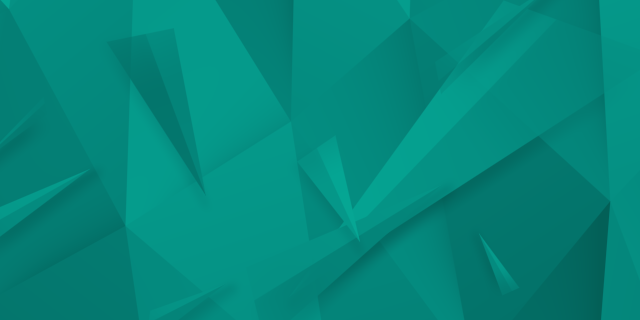
Write a WebGL 1 fragment shader that draws this background.

```glsl
precision highp float;
// Folded teal paper: a mesh of large shaded facets with creased folds rising from it.

#define CELL vec2(0.56, 0.80)
#define GRID_ANGLE 0.62
#define JITTER 0.5
#define SHARDS 9
#define SHARD_LONG 0.78
#define SHARD_SHORT 0.10
#define FACET_SLOPE 0.14
#define FOLD_SHADE 0.22
#define DROP_SHADE 0.20
#define DROP_SOFT 0.05
#define DARK vec3(0.010, 0.375, 0.342)
#define LIGHT vec3(0.022, 0.660, 0.585)

uniform vec2 u_resolution;

float hash(vec2 p) {
  return fract(sin(dot(p, vec2(127.1, 311.7))) * 43758.5453);
}

vec2 hash2(vec2 p) {
  return vec2(hash(p), hash(p + 19.7));
}

vec2 heading(float angle) {
  return vec2(cos(angle), sin(angle));
}

// Signed distance to the line a-b, positive on its left.
float sideOf(vec2 p, vec2 a, vec2 b) {
  vec2 e = normalize(b - a);
  return e.x * (p.y - a.y) - e.y * (p.x - a.x);
}

float segmentDistance(vec2 p, vec2 a, vec2 b) {
  vec2 e = b - a;
  return length(p - a - e * clamp(dot(p - a, e) / dot(e, e), 0.0, 1.0));
}

// Positive inside a counterclockwise triangle.
float triangleDistance(vec2 p, vec2 a, vec2 b, vec2 c) {
  float inside = min(sideOf(p, a, b), min(sideOf(p, b, c), sideOf(p, c, a)));
  float rim = min(segmentDistance(p, a, b),
                  min(segmentDistance(p, b, c), segmentDistance(p, c, a)));
  return inside > 0.0 ? inside : -rim;
}

// Spreads an even 0..1 rank into mostly middle tones with a few extremes.
float toneOf(float rank) {
  float x = 2.0 * rank - 1.0;
  return 0.59 + 0.14 * x + 0.20 * x * x * x;
}

// Tone of one mesh facet: flat shade, slope and a tapering fold along a-b.
float facetTone(vec2 p, vec2 a, vec2 b, vec2 c, vec2 id, float part) {
  float rank = fract(dot(vec3(id, part), vec3(0.755, 0.570, 0.5)) + 0.13);
  float seed = hash(id + 7.3 * part + 3.1);
  vec2 offset = p - (a + b + c) / 3.0;
  float slope = FACET_SLOPE * dot(offset, heading(6.2832 * seed));
  float reach = 0.01 + 0.12 * length(p - a);
  float fold = exp(-max(sideOf(p, a, b), 0.0) / reach) * step(0.45, seed);
  return toneOf(rank) + slope - FOLD_SHADE * fold * smoothstep(0.0, 0.4, length(p - a));
}

vec2 meshVertex(vec2 id, mat2 turn) {
  return turn * ((id + JITTER * (hash2(id) - 0.5)) * CELL);
}

float meshTone(vec2 p, float blur) {
  vec2 axis = heading(GRID_ANGLE);
  mat2 turn = mat2(axis.x, axis.y, -axis.y, axis.x);
  vec2 home = floor((p * turn) / CELL);
  float total = 0.0;
  float weight = 0.0001;
  for (int j = -1; j <= 1; j++) {
    for (int i = -1; i <= 1; i++) {
      vec2 id = home + vec2(float(i), float(j));
      vec2 a = meshVertex(id, turn);
      vec2 b = meshVertex(id + vec2(1.0, 0.0), turn);
      vec2 c = meshVertex(id + vec2(1.0, 1.0), turn);
      vec2 d = meshVertex(id + vec2(0.0, 1.0), turn);
      float lower = smoothstep(-blur, blur, triangleDistance(p, a, b, c));
      float upper = smoothstep(-blur, blur, triangleDistance(p, a, c, d));
      total += lower * facetTone(p, a, b, c, id, 0.0);
      total += upper * facetTone(p, a, c, d, id, 1.0);
      weight += lower + upper;
    }
  }
  return total / weight;
}

// Raises one creased shard: crisp tip, merging tail, shadow on its lower side.
float addShard(float tone, vec2 p, float n, float aspect, float blur) {
  vec2 rnd = hash2(vec2(n, 4.7));
  float size = mix(SHARD_LONG, SHARD_SHORT, pow(n / float(SHARDS), 0.35));
  vec2 center = fract(n * vec2(0.7549, 0.5698) + vec2(0.74, 0.60)) * vec2(aspect, 1.0);
  float steep = step(1.5, mod(n, 3.0));
  float flip = step(0.5, fract(n * 0.618 + 0.55));
  vec2 dir = heading(0.62 + 1.4 * steep + 0.3 * (rnd.x - 0.5) + 3.1416 * flip);
  vec2 across = vec2(-dir.y, dir.x) * size * mix(0.14, 0.34, rnd.y);
  vec2 tip = center + dir * size;
  vec2 left = center - dir * size * mix(0.2, 0.8, rnd.x) + across;
  vec2 right = center - dir * size * mix(0.9, 0.3, rnd.y) - across;
  vec2 ridge = mix(left, right, mix(0.3, 0.7, rnd.x));

  float above = sideOf(p, ridge, tip) * sign(dir.x);
  float rise = smoothstep(-0.75, 0.1, dot(p - center, dir) / size);
  float gap = triangleDistance(p + vec2(-0.010, 0.012), tip, left, right);
  float shadow = smoothstep(-DROP_SOFT, 0.012, gap) * smoothstep(0.02, -0.03, above);
  tone -= DROP_SHADE * shadow * rise;

  float shade = toneOf(fract(n * 0.618 + 0.85)) - 0.09;
  shade += 0.20 * smoothstep(-blur, blur, above) + FACET_SLOPE * dot(p - center, dir);
  float cover = smoothstep(-blur, blur, triangleDistance(p, tip, left, right));
  return mix(tone, shade, cover * mix(0.3, 1.0, rise));
}

void main() {
  vec2 p = gl_FragCoord.xy / u_resolution.y;
  float aspect = u_resolution.x / u_resolution.y;
  float blur = 0.8 / u_resolution.y;
  float tone = meshTone(p, blur);
  for (int i = 0; i < SHARDS; i++) tone = addShard(tone, p, float(i), aspect, blur);
  // Broad light from the upper left, then the teal ramp.
  tone = clamp(tone + 0.05 * (p.y - p.x / aspect), 0.0, 1.0);
  vec3 color = mix(DARK, LIGHT, tone);
  color.b += 0.045 * tone * (1.0 - tone);
  gl_FragColor = vec4(color, 1.0);
}
```
